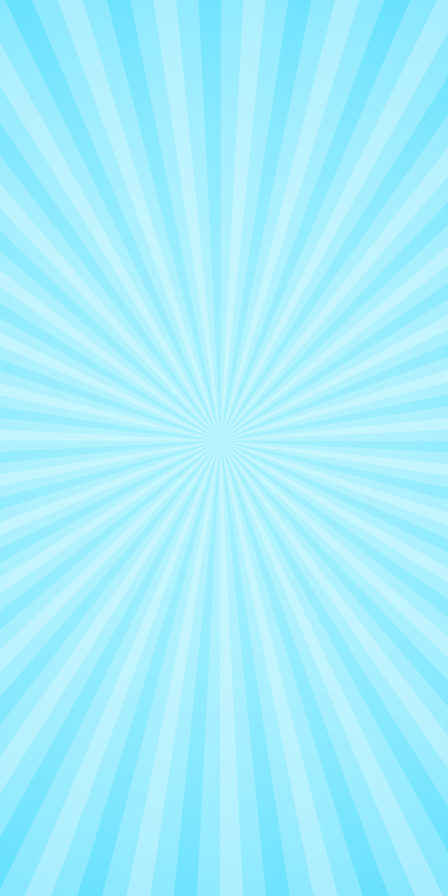
Give the GLSL for this background, as a WebGL 1 fragment shader.

```glsl
precision highp float;
// Pale cyan sunburst: three-tone rays spreading over a soft radial gradient.

uniform vec2 u_resolution;

const float TAU = 6.28319;
const float RAY_COUNT = 31.0;

// Distance from the nearest bright ray axis: 0 on the axis, 2 midway between rays.
float rayOffset(vec2 p) {
  float turn = atan(p.x, p.y) / TAU;
  return 4.0 * abs(fract(turn * RAY_COUNT + 0.12) - 0.5);
}

// Soft step down from 1 to 0 around a ray edge.
float inside(float offset, float edge, float blur) {
  return 1.0 - smoothstep(edge - blur, edge + blur, offset);
}

void main() {
  // Position around the burst centre, in canvas heights
  vec2 p = (gl_FragCoord.xy - vec2(0.492, 0.508) * u_resolution) / u_resolution.y;
  float radius = length(p);

  // Radial gradient, deeper towards the corners
  vec3 color = mix(vec3(0.63, 0.938, 1.0), vec3(0.39, 0.878, 1.0),
                   min(radius * radius / 0.31, 1.0));

  // Edge blur of about one pixel, in units of a quarter ray period
  float quarterWidth = max(radius, 0.0005) * TAU / (RAY_COUNT * 4.0);
  float blur = 0.75 / (u_resolution.y * quarterWidth);

  // Wide faint rays with narrow bright cores
  float offset = rayOffset(p);
  float veil = 0.22 * inside(offset, 1.5, blur) + 0.20 * inside(offset, 0.5, blur);
  color = mix(color, vec3(1.0), veil);

  gl_FragColor = vec4(color, 1.0);
}
```
